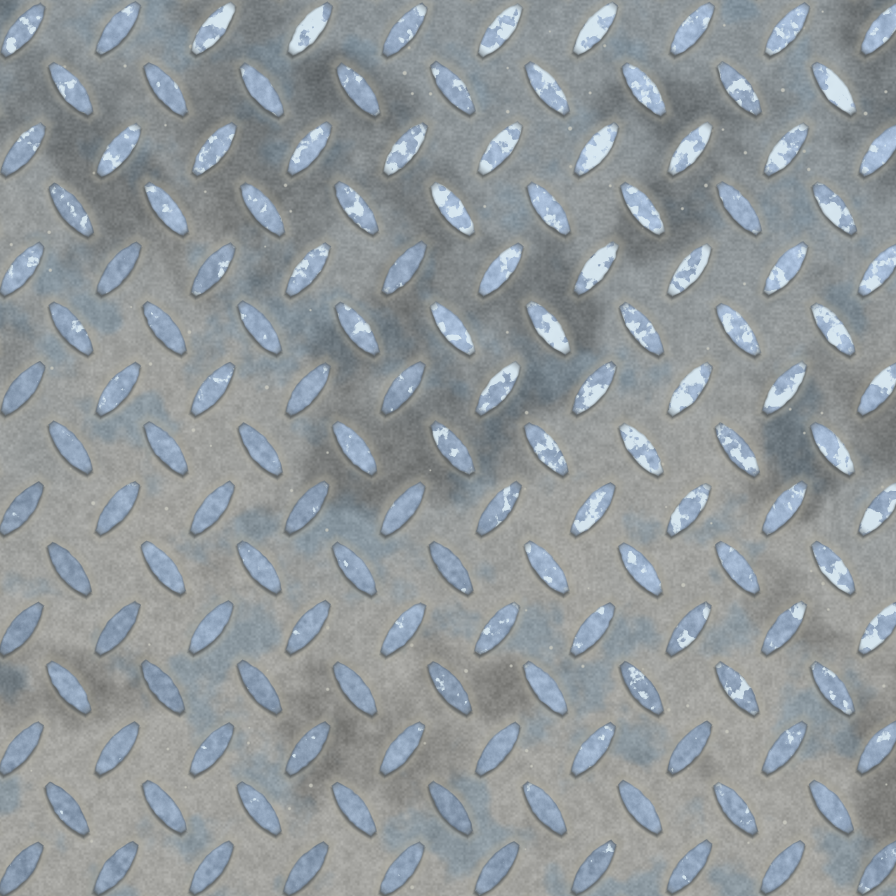
Give the GLSL for this texture, as a WebGL 1 fragment shader.

```glsl
precision highp float;
uniform vec2 u_resolution;

float hash(vec2 p) {
  return fract(sin(dot(p, vec2(127.1, 311.7))) * 43758.5453);
}

float noise(vec2 p) {
  vec2 i = floor(p), f = fract(p);
  f = f * f * (3.0 - 2.0 * f);
  return mix(mix(hash(i), hash(i + vec2(1.0, 0.0)), f.x),
             mix(hash(i + vec2(0.0, 1.0)), hash(i + 1.0), f.x), f.y);
}

float fbm(vec2 p) {
  float sum = 0.0, weight = 0.533;
  for (int i = 0; i < 4; i++) {
    sum += weight * noise(p);
    p = mat2(1.6, 1.2, -1.2, 1.6) * p + 7.3;
    weight *= 0.5;
  }
  return sum;
}

// Approximate distance to a blunt-ended lens leaning right (1) or left (-1)
float lugDistance(vec2 q, float lean) {
  vec2 axis = normalize(vec2(0.62 * lean, 0.78));
  float along = dot(q, axis) / 0.0355;
  float across = dot(q, vec2(axis.y, -axis.x));
  float halfWidth = 0.0125 - 0.0088 * min(along * along, 1.4);
  return max(abs(across) - halfWidth, (abs(along) - 1.0) * 0.0355);
}

// Dirty steel between the lugs
vec3 plateColor(vec2 uv) {
  float cloud = fbm(uv * 5.0 + 3.0);
  float blotch = fbm(uv * 17.0 + 11.0);
  vec3 color = mix(vec3(0.64, 0.64, 0.625), vec3(0.55, 0.58, 0.595),
                   smoothstep(0.1, 1.1, uv.y + 0.9 * (cloud - 0.5)));
  color = mix(color, vec3(0.49, 0.57, 0.63), 0.6 * smoothstep(0.53, 0.74, blotch));
  color *= 1.0 - 0.22 * smoothstep(0.52, 0.75, fbm(uv * 8.0 + 29.0));
  float stain = length((uv - vec2(0.27, 0.86)) * vec2(1.0, 0.6));
  color *= 1.0 - 0.22 * smoothstep(0.14, 0.0, stain + 0.1 * (blotch - 0.5));
  return color + 0.10 * (fbm(uv * 90.0) - 0.5) + 0.07 * (noise(uv * 380.0) - 0.5);
}

// Sparse grit, one possible grain per cell
float gritMask(vec2 uv, float aa) {
  vec2 cell = floor(uv * 45.0);
  vec2 center = 0.25 + 0.5 * vec2(hash(cell + 5.0), hash(cell + 9.0));
  float radius = mix(0.0008, 0.0022, hash(cell + 17.0));
  float d = length(fract(uv * 45.0) - center) / 45.0 - radius;
  return step(0.94, hash(cell)) * (1.0 - smoothstep(-aa, aa, d));
}

// Blue-grey lug top, with bright metal where the coating has rubbed off
vec3 lugColor(vec2 uv, vec2 q, vec2 id, float d) {
  float traffic = smoothstep(0.3, 0.95, dot(uv, vec2(0.6, 0.7)));
  float wear = traffic * (0.45 + 0.75 * hash(id + 41.0));
  float flakes = fbm(uv * 85.0 + 50.0) + 0.12 * (noise(uv * 260.0) - 0.5);
  vec3 color = mix(vec3(0.54, 0.61, 0.69), vec3(0.63, 0.71, 0.81), 0.3 + 0.7 * traffic);
  color *= 0.93 + 0.12 * hash(id);
  color += 0.22 * (fbm(uv * 150.0) - 0.5);
  float threshold = 0.80 - 0.36 * wear;
  float bare = smoothstep(threshold - 0.03, threshold + 0.08, flakes);
  color = mix(color, vec3(0.86, 0.92, 0.95), 0.9 * bare);
  // Grimy tips and softly rolled edge
  color = mix(color, vec3(0.45, 0.48, 0.50), 0.65 * smoothstep(0.026, 0.037, length(q)));
  return color * mix(1.0, 0.84, smoothstep(-0.0028, 0.0, d));
}

void main() {
  vec2 uv = gl_FragCoord.xy / u_resolution;
  float aa = 1.0 / min(u_resolution.x, u_resolution.y);
  vec3 color = plateColor(uv);
  color = mix(color, vec3(0.80, 0.80, 0.76), 0.8 * gritMask(uv, aa));

  // Two interleaved grids of lugs with opposite lean
  vec2 pitch = vec2(0.1065, 0.1337);
  vec2 grid = (uv - vec2(0.0225 + 0.004 * uv.y, 0.0317)) / pitch;
  for (int i = 0; i < 2; i++) {
    float layer = float(i);
    float lean = 1.0 - 2.0 * layer;
    vec2 p = grid - 0.5 * layer;
    vec2 id = floor(p + 0.5);
    vec2 key = id + 31.0 * layer;
    vec2 jitter = 0.0025 * (vec2(hash(key + 3.0), hash(key + 6.0)) - 0.5);
    vec2 q = (p - id) * pitch + jitter;
    float d = lugDistance(q, lean) + 0.0016 * (noise(uv * 160.0) - 0.5);

    // Pale dust collar, then the shadow below the raised edge
    float collar = smoothstep(0.013, 0.002, d);
    color = mix(color, vec3(0.67, 0.66, 0.61), 0.42 * collar);
    float shadow = smoothstep(0.003, -0.002, lugDistance(q + vec2(0.0005, 0.0027), lean));
    color = mix(color, vec3(0.31, 0.33, 0.34), 0.75 * shadow);

    float cover = 1.0 - smoothstep(-aa, aa, d);
    color = mix(color, lugColor(uv, q, key, d), cover);
  }
  gl_FragColor = vec4(color, 1.0);
}
```
